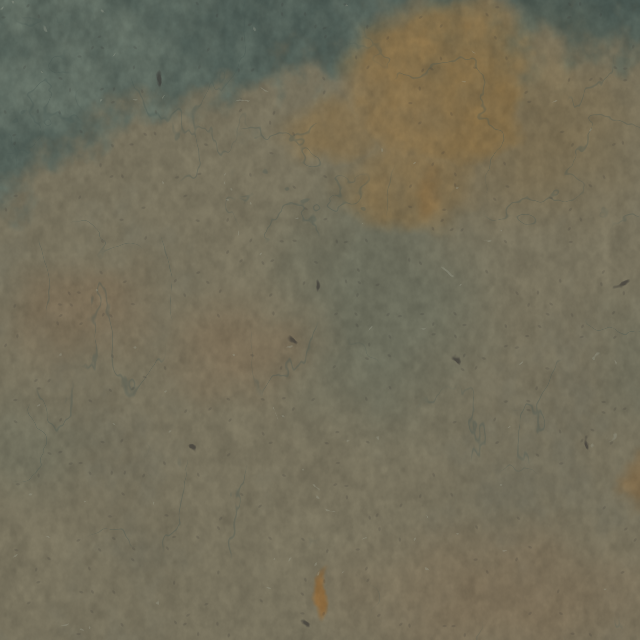
Give the GLSL for this texture, as a three.js fragment shader.

```glsl
varying vec2 vUv;

const vec3 STONE = vec3(0.468, 0.445, 0.366);
const vec3 STONE_SHADE = vec3(0.425, 0.412, 0.348);
const vec3 GREY_GREEN = vec3(0.405, 0.418, 0.358);
const vec3 TEAL_DARK = vec3(0.275, 0.335, 0.315);
const vec3 TEAL_LIGHT = vec3(0.380, 0.430, 0.390);
const vec3 OCHRE = vec3(0.515, 0.430, 0.285);
const vec3 RUST = vec3(0.500, 0.415, 0.315);
const vec3 ORANGE = vec3(0.570, 0.400, 0.200);
const vec3 SPECK_DARK = vec3(0.220, 0.210, 0.200);
const vec3 SPECK_PALE = vec3(0.600, 0.610, 0.550);

float hash(vec2 p) {
  vec3 q = fract(vec3(p.xyx) * 0.1031);
  q += dot(q, q.yzx + 33.33);
  return fract((q.x + q.y) * q.z);
}

float noise(vec2 p) {
  vec2 i = floor(p), f = fract(p);
  f = f * f * f * (f * (f * 6.0 - 15.0) + 10.0);
  float low = mix(hash(i), hash(i + vec2(1.0, 0.0)), f.x);
  float high = mix(hash(i + vec2(0.0, 1.0)), hash(i + 1.0), f.x);
  return mix(low, high, f.y);
}

// Layered noise, centred on zero
float fbm(vec2 p) {
  float sum = 0.0, amp = 0.5;
  for (int i = 0; i < 5; i++) {
    sum += amp * (noise(p) - 0.5);
    p = mat2(1.6, 1.2, -1.2, 1.6) * p + 17.3;
    amp *= 0.5;
  }
  return sum;
}

// Soft elliptical stain, 1 inside and 0 outside
float stain(vec2 p, vec2 centre, vec2 radius, float softness) {
  float d = length((p - centre) / radius);
  return 1.0 - smoothstep(1.0 - softness, 1.0 + softness, d);
}

// Sparse elongated flecks, one possible per cell
float flecks(vec2 p, float cells, float chance, float size, float seed) {
  vec2 q = p * cells, id = floor(q) + seed;
  vec2 centre = 0.3 + 0.4 * vec2(hash(id + 3.1), hash(id + 7.7));
  float a = 6.283 * hash(id + 11.0);
  vec2 d = mat2(cos(a), sin(a), -sin(a), cos(a)) * (fract(q) - centre);
  float body = 1.0 - smoothstep(0.3, 1.0, length(d * vec2(1.0, 1.7)) / size);
  return body * step(hash(id), chance);
}

// Broken hairlines along the zero level of a noise field
float hairlines(vec2 p, vec2 scale, float width, float seed) {
  float level = abs(fbm(p * scale + seed));
  float broken = smoothstep(0.56, 0.72, noise(p * 8.0 + seed * 1.7));
  return (1.0 - smoothstep(0.0, width, level)) * broken;
}

float tealMask(vec2 p, float rough) {
  float edge = 0.69 + 0.14 * smoothstep(0.0, 0.25, p.x) + 0.11 * smoothstep(0.40, 0.64, p.x);
  return smoothstep(-0.055, 0.055, p.y - edge + rough * 0.22);
}

float ochreMask(vec2 p) {
  float crown = stain(p, vec2(0.69, 0.865), vec2(0.145, 0.135), 0.22);
  float arm = stain(p, vec2(0.53, 0.80), vec2(0.085, 0.045), 0.5) * 0.75;
  float foot = stain(p, vec2(0.645, 0.715), vec2(0.11, 0.07), 0.4) * 0.8;
  float fade = stain(p, vec2(0.82, 0.81), vec2(0.16, 0.12), 0.8) * 0.5;
  return max(max(crown, arm), max(foot, fade));
}

void main() {
  vec2 p = vUv;
  float cloud = fbm(p * 5.0 + 4.0);
  float rough = fbm(p * 13.0 + 31.0);
  float mottle = fbm(p * vec2(34.0, 27.0) + 8.0);
  float grain = fbm(p * vec2(95.0, 75.0) + 60.0);
  vec2 warped = p + 0.07 * vec2(rough, fbm(p * 13.0 + 77.0));

  // Stone ground with grey-green and rusty clouds
  vec3 color = mix(STONE, STONE_SHADE, smoothstep(0.0, 0.5, cloud + mottle * 0.5));
  float greyCloud = stain(warped, vec2(0.59, 0.53), vec2(0.14, 0.17), 0.7);
  greyCloud = max(greyCloud, 0.6 * stain(warped, vec2(0.02, 0.30), vec2(0.10, 0.07), 0.8));
  greyCloud = max(greyCloud, 0.5 * stain(warped, vec2(1.0, 0.43), vec2(0.06, 0.10), 0.8));
  color = mix(color, GREY_GREEN, greyCloud * 0.75);
  float rust = stain(warped, vec2(0.38, 0.46), vec2(0.09, 0.07), 0.8);
  rust = max(rust, stain(warped, vec2(0.13, 0.51), vec2(0.10, 0.06), 0.8));
  rust = max(rust, stain(warped, vec2(0.80, 0.06), vec2(0.20, 0.09), 0.8));
  color = mix(color, RUST, rust * 0.42);

  // Weathered teal along the top
  float paleTeal = stain(warped, vec2(0.14, 0.92), vec2(0.17, 0.12), 0.7);
  vec3 teal = mix(TEAL_DARK, TEAL_LIGHT, clamp(0.35 + 0.5 * paleTeal + cloud + mottle * 0.9, 0.0, 1.0));
  color = mix(color, teal, tealMask(p, rough + 0.4 * mottle) * 0.93);

  // Ochre bloom and small orange marks
  color = mix(color, OCHRE - 0.05 * cloud, ochreMask(warped) * (0.88 + 0.4 * mottle));
  float orange = stain(warped, vec2(0.515, 0.06), vec2(0.011, 0.032), 0.5);
  orange = max(orange, 0.5 * stain(warped, vec2(0.995, 0.24), vec2(0.02, 0.03), 0.7));
  orange = max(orange, 0.35 * stain(warped, vec2(0.68, 0.70), vec2(0.02, 0.03), 0.7));
  color = mix(color, ORANGE, orange * 0.7);

  // Plaster texture and hairline cracks
  color *= 1.0 + 0.14 * mottle + 0.17 * grain;
  float cracks = max(hairlines(p, vec2(9.0, 4.0), 0.010, 12.0), hairlines(p, vec2(6.0, 7.0), 0.008, 45.0));
  color = mix(color, TEAL_DARK, cracks * 0.30);

  // Pits and pale chips
  color = mix(color, SPECK_DARK, 0.20 * flecks(p, 60.0, 0.10, 0.28, 5.0));
  color = mix(color, SPECK_DARK, 0.65 * flecks(warped, 22.0, 0.012, 0.20, 91.0));
  color = mix(color, SPECK_PALE, 0.35 * flecks(warped, 70.0, 0.015, 0.28, 140.0));

  gl_FragColor = vec4(color, 1.0);
}
```
